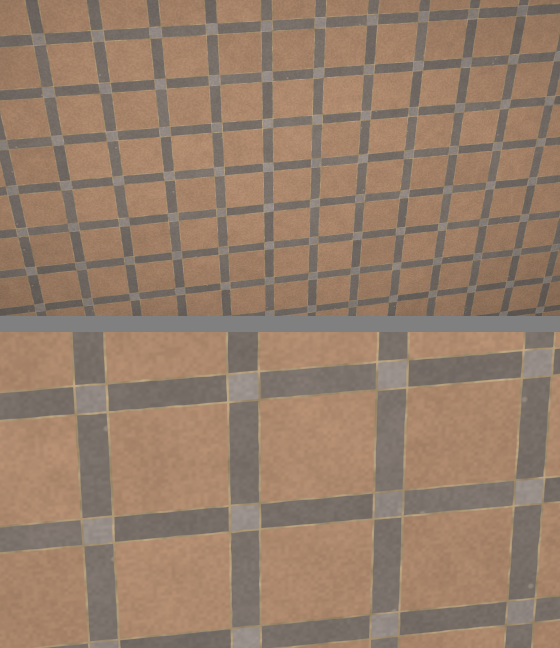
Top, the full canvas; bottom, a detail of the centre.
Reproduce this texture procedurally as a WebGL 2 fragment shader.

```glsl
#version 300 es
precision highp float;
uniform vec2 u_resolution;
out vec4 fragColor;

float hash(vec2 p) {
  vec3 q = fract(vec3(p.xyx) * 0.1031);
  q += dot(q, q.yzx + 33.33);
  return fract((q.x + q.y) * q.z);
}

float noise(vec2 p) {
  vec2 i = floor(p), f = fract(p);
  f = f * f * (3.0 - 2.0 * f);
  return mix(mix(hash(i), hash(i + vec2(1, 0)), f.x),
             mix(hash(i + vec2(0, 1)), hash(i + vec2(1, 1)), f.x), f.y);
}

float fbm(vec2 p) {
  float sum = 0.0, amplitude = 0.5;
  for (int i = 0; i < 4; i++) {
    sum += amplitude * noise(p);
    p = p * 2.03 + 17.0;
    amplitude *= 0.5;
  }
  return sum;
}

// Antialiased coverage of a band around zero, per axis.
vec2 cover(vec2 dist, float halfWidth, vec2 px) {
  return clamp((halfWidth - dist) / px + 0.5, 0.0, 1.0);
}

// Brightness factor of one laid piece.
float pieceTone(vec2 id, float amount) {
  return 1.0 + amount * (hash(id + 40.0) - 0.5);
}

// Perspective from the canvas to the floor, one unit per tile pitch.
vec2 floorPlane(vec2 p) {
  mat3 view = mat3(0.19116, -0.00959, 0.0128,
                   0.03758, 0.17887, 0.04222,
                   0.12269, 0.125, 1.0);
  vec3 hit = inverse(view) * vec3(p.x, 1.0 - p.y, 1.0);
  return hit.xy / hit.z;
}

void main() {
  vec2 uv = gl_FragCoord.xy / u_resolution;
  vec2 cell = floorPlane(gl_FragCoord.xy / u_resolution.y);
  vec2 px = max(fwidth(cell), vec2(1e-4));

  // Slightly uneven edges of strips and joints.
  vec2 wobble = vec2(noise(cell * 13.0), noise(cell * 13.0 + 50.0)) - 0.5;
  vec2 dist = abs(fract(cell + 0.5) - 0.5) + 0.006 * wobble;
  vec2 inner = cover(dist, 0.097, px);
  vec2 outer = cover(dist, 0.112, px);
  vec2 corner = floor(cell + 0.5), tile = floor(cell);

  // Surface materials.
  float mottle = fbm(cell * 5.0) - 0.47;
  float grain = noise(cell * 38.0) - 0.5;
  vec3 clay = vec3(0.645, 0.508, 0.405) * pieceTone(tile, 0.05);
  vec3 slate = vec3(0.452, 0.417, 0.394);
  vec3 stone = vec3(0.56, 0.525, 0.505) * pieceTone(corner + 300.0, 0.08);
  vec3 joint = vec3(0.62, 0.545, 0.425) * (0.9 + 0.25 * noise(cell * 9.0));
  vec3 upright = slate * pieceTone(vec2(corner.x, tile.y) + 100.0, 0.09);
  vec3 level = slate * pieceTone(vec2(tile.x, corner.y) + 200.0, 0.09);

  // Clay tiles, joints, strips, then the squares at the crossings.
  vec3 color = mix(clay, joint, max(outer.x, outer.y));
  color = mix(color, upright, inner.x * (1.0 - outer.y));
  color = mix(color, level, inner.y * (1.0 - outer.x));
  color = mix(color, stone, inner.x * inner.y);
  color *= 1.0 + 0.10 * mottle + 0.085 * grain;

  // Sparse pale chips, mostly on the strips.
  vec2 chipCell = floor(cell * 6.0);
  vec2 chipAt = 0.25 + 0.5 * vec2(hash(chipCell + 7.0), hash(chipCell + 91.0));
  float chipDist = length(fract(cell * 6.0) - chipAt);
  float chip = step(0.95, hash(chipCell + 23.0)) * (1.0 - smoothstep(0.05, 0.18, chipDist));
  color = mix(color, vec3(0.62, 0.57, 0.51), chip * mix(0.12, 0.6, max(inner.x, inner.y)));

  // Soft light, brightest above the centre.
  vec2 fromLight = uv - vec2(0.47, 0.58);
  color *= 1.055 - 0.42 * dot(fromLight, fromLight);
  fragColor = vec4(color, 1.0);
}
```
